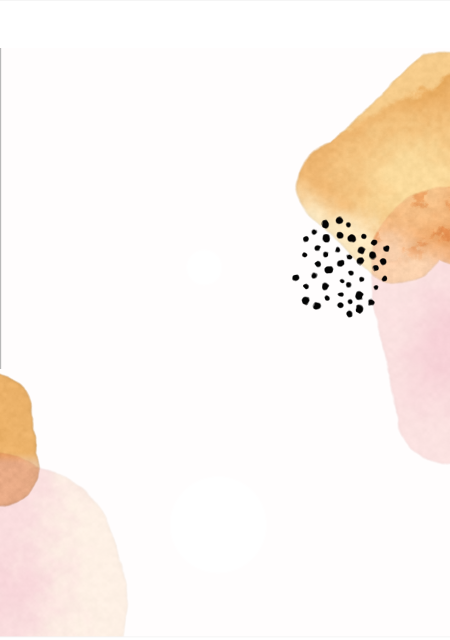
A Shadertoy shader for this background:

```glsl
#define PAPER vec3(1.0, 0.992, 0.992)
#define OCHRE vec3(0.94, 0.73, 0.46)
#define HONEY vec3(0.985, 0.865, 0.62)
#define CREAM vec3(0.995, 0.925, 0.77)
#define AMBER vec3(0.90, 0.66, 0.35)
#define BLUSH vec3(0.985, 0.895, 0.89)
#define ROSE vec3(0.965, 0.81, 0.84)
#define SHELL vec3(0.995, 0.95, 0.905)
#define INK vec3(0.01)
#define WOBBLE 1.3
#define DOT_STEP vec2(2.5, 3.3)
#define GRAIN 0.035

float hash(vec2 p) {
    return fract(sin(dot(p, vec2(127.1, 311.7))) * 43758.5453);
}

float noise(vec2 p) {
    vec2 i = floor(p), f = fract(p);
    f = f * f * (3.0 - 2.0 * f);
    return mix(mix(hash(i), hash(i + vec2(1, 0)), f.x),
               mix(hash(i + vec2(0, 1)), hash(i + vec2(1, 1)), f.x), f.y);
}

float fbm(vec2 p) {
    float sum = 0.0, amp = 0.5;
    for (int i = 0; i < 5; i++) {
        sum += amp * noise(p);
        p = p * 2.03 + 17.0;
        amp *= 0.5;
    }
    return sum;
}

// Capsule whose radius changes from a.z to b.z
float taper(vec2 p, vec3 a, vec3 b) {
    vec2 pa = p - a.xy, ba = b.xy - a.xy;
    float h = clamp(dot(pa, ba) / dot(ba, ba), 0.0, 1.0);
    return length(pa - ba * h) - mix(a.z, b.z, h);
}

float cover(float d, float soft) {
    return smoothstep(soft, -soft, d);
}

// Translucent pigment with a faint darker rim
void wash(inout vec3 col, vec3 tint, float d, float soft, float rim) {
    tint *= 1.0 - rim * exp(-abs(d) * 3.5);
    col *= mix(vec3(1), tint, cover(d, soft));
}

// Staggered, jittered ink dots inside an ellipse
float inkDots(vec2 p, float px) {
    float ink = 0.0;
    for (int i = 0; i < 9; i++) {
        for (int j = 0; j < 7; j++) {
            vec2 id = vec2(i, j);
            float odd = mod(id.x, 2.0);
            vec2 jitter = vec2(hash(id + 3.1), hash(id + 8.7)) - 0.5;
            vec2 c = vec2(65.4, 93.6) + vec2(id.x, -id.y - 0.5 * odd) * DOT_STEP + jitter * 1.3;
            float inside = step(length((c - vec2(75.4, 83.1)) / vec2(11.6, 10.8)), 1.0);
            float keep = step(0.4 * smoothstep(76.0, 69.0, c.x), hash(id + 5.3));
            float radius = mix(0.52, 0.9, pow(hash(id + 1.9), 2.0));
            vec2 q = p - c;
            q.y *= 1.0 + 0.3 * jitter.x;
            float d = length(q) - radius + 0.3 * (noise(p * 1.6) - 0.5);
            ink = max(ink, inside * keep * cover(d, px));
        }
    }
    return ink;
}

void mainImage(out vec4 fragColor, in vec2 fragCoord) {
    // The canvas is 100 units wide
    float px = 100.0 / iResolution.x;
    vec2 p = fragCoord * px;
    float cloud = fbm(p * 0.13), grain = fbm(p * 0.9) - 0.48;
    float bleed = fbm(p * 0.3 + 40.0) - 0.48;
    vec2 q = p + WOBBLE * (vec2(fbm(p * 0.2), fbm(p * 0.2 + 60.0)) - 0.48);

    // Paper with two barely visible white discs
    float disc = min(length(p - vec2(48.5, 25.6)) - 10.7, length(p - vec2(45.4, 82.8)) - 3.9);
    vec3 col = mix(PAPER, vec3(1), cover(disc, 0.4));

    // Upper right amber wash
    vec3 knee = vec3(75.6, 101.1, 9.6);
    float amber = min(taper(q, knee, vec3(99.1, 106.1, 24.6)),
                      taper(q, knee, vec3(88.9, 89.4, 10.2)));
    float glow = smoothstep(19.0, 3.0, length((p - vec2(92, 103)) * vec2(0.9, 1.0)) + 9.0 * bleed);
    vec3 tint = mix(OCHRE, HONEY, glow);
    float fold = p.y - 111.7 - 0.48 * (p.x - 73.1) + 5.0 * bleed;
    tint = mix(tint, mix(OCHRE, HONEY, 0.55), smoothstep(-1.0, 1.5, fold));
    float crease = smoothstep(1.2, -0.6, fold) * exp(0.25 * min(fold, 0.0));
    tint = mix(tint, AMBER, crease * (0.25 + 0.6 * smoothstep(80.0, 100.0, p.x)));
    float low = p.y + 0.45 * (p.x - 75.0) + 4.0 * bleed;
    tint = mix(tint, CREAM, smoothstep(100.0, 91.0, low));
    wash(col, tint + GRAIN * 2.0 * grain, amber, px + 0.15, 0.07);

    // Right pink wash, with a rusty stain where it overlaps
    vec3 waist = vec3(99.1, 77.4, 16.5);
    float pink = min(taper(q, vec3(99.1, 83.9, 16.5), waist),
                     taper(q, waist, vec3(99.4, 50.0, 11.1)));
    float blushSpot = smoothstep(17.0, 1.0, length((p - vec2(100, 65)) * vec2(1.2, 0.8)) + 8.0 * bleed);
    tint = mix(BLUSH, ROSE, 0.75 * blushSpot + 0.3 * (cloud - 0.4));
    float stain = smoothstep(0.05, 0.2, bleed) * cover(amber, 1.0) * smoothstep(82.0, 90.0, p.y);
    tint = mix(tint, tint * vec3(0.96, 0.85, 0.75), stain);
    wash(col, tint + GRAIN * grain, pink, px + 0.15, 0.025);

    // Lower left ochre wash
    float ochre = taper(q, vec3(-3.7, 48.7, 11.3), vec3(0.0, 38.5, 8.7));
    tint = mix(AMBER, OCHRE, 0.4 + 0.5 * cloud);
    tint = mix(tint, vec3(0.925, 0.77, 0.60), smoothstep(42.0, 39.0, p.y));
    wash(col, tint + GRAIN * 2.0 * grain, ochre, px + 0.1, 0.12);

    // Lower left pink wash, turning to cream on the right
    vec3 body = vec3(3.3, 15.9, 23.1);
    float shell = min(taper(q, body, vec3(7.4, 8.5, 21.1)),
                      taper(q, body, vec3(-1.9, 23.7, 18.0)));
    tint = mix(mix(BLUSH, ROSE, 0.25), SHELL, smoothstep(2.0, 21.0, p.x + 14.0 * bleed));
    tint = mix(tint, ROSE, 0.4 * smoothstep(12.0, 0.0, length(p - vec2(1, 13)) + 10.0 * bleed));
    wash(col, tint + GRAIN * grain, shell, px + 0.15, 0.035);

    col = mix(col, INK, inkDots(p, px));

    // White margins and thin grey rules
    float top = 100.0 * iResolution.y / iResolution.x;
    float margin = max(smoothstep(131.4, 131.7, p.y), smoothstep(0.8, 0.6, p.y));
    col = mix(col, vec3(1), margin);
    float rule = cover(p.x - 0.28, 0.5 * px) * step(60.2, p.y) * step(p.y, 131.5);
    col = mix(col, vec3(0.72), rule);
    float edge = max(cover(abs(p.y - 0.7) - 0.1, px), cover(top - p.y - 0.15, 0.5 * px));
    col = mix(col, vec3(0.95), edge);
    fragColor = vec4(clamp(col, 0.0, 1.0), 1.0);
}
```
